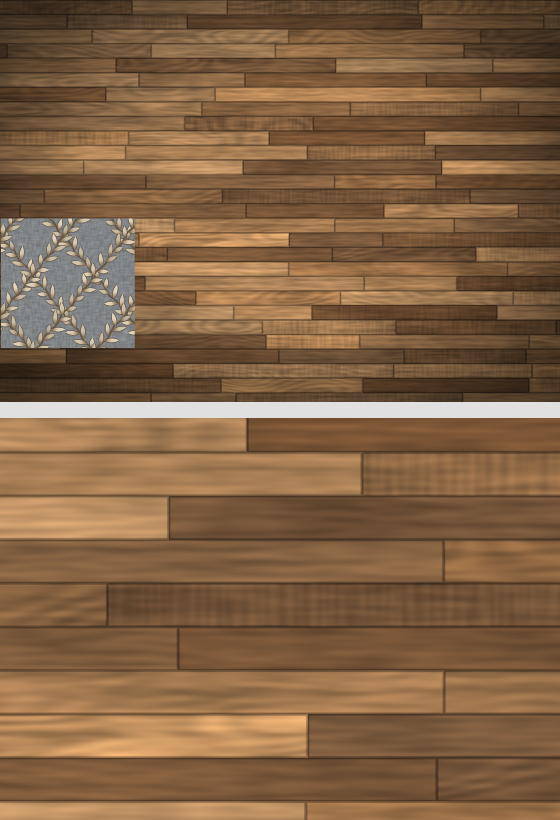
Top: the whole. Bottom: its middle third, enlarged.
A WebGL 1 fragment shader for this texture:

```glsl
precision highp float;
uniform vec2 u_resolution;

const float ROWS = 27.64;
const float PLANK_LENGTH = 0.417;
const vec3 WALNUT = vec3(0.43, 0.305, 0.20);
const vec3 OAK = vec3(0.75, 0.575, 0.39);
const vec3 FABRIC = vec3(0.505, 0.52, 0.53);
const vec3 LEAF_BASE = vec3(0.55, 0.45, 0.32);
const vec3 LEAF_TIP = vec3(0.84, 0.79, 0.69);
const vec3 STEM = vec3(0.40, 0.34, 0.27);

float hash(vec2 p) {
  vec3 q = fract(vec3(p.xyx) * 0.1031);
  q += dot(q, q.yzx + 33.33);
  return fract((q.x + q.y) * q.z);
}

float cornerSlope(vec2 cell, vec2 offset) {
  float a = 6.2832 * hash(cell);
  return dot(vec2(cos(a), sin(a)), offset);
}

float gradientNoise(vec2 p) {
  vec2 i = floor(p), f = fract(p);
  vec2 w = f * f * f * (f * (f * 6.0 - 15.0) + 10.0);
  vec2 e = vec2(1.0, 0.0);
  float low = mix(cornerSlope(i, f), cornerSlope(i + e, f - e), w.x);
  float high = mix(cornerSlope(i + e.yx, f - e.yx), cornerSlope(i + 1.0, f - 1.0), w.x);
  return mix(low, high, w.y);
}

float buttJoint(float i, float row) {
  return i + 0.5 + 0.62 * (hash(vec2(i + 40.0, row * 3.7)) - 0.5);
}

// x: plank number in its row, y: distance to the nearest end joint
vec2 plankAt(float x, float row) {
  float c = x / PLANK_LENGTH + 9.0 * hash(vec2(row, 17.0));
  float i = floor(c);
  float joint = buttJoint(i, row);
  float gap = min(abs(c - joint), min(c - buttJoint(i - 1.0, row), buttJoint(i + 1.0, row) - c));
  return vec2(i + step(joint, c), gap * PLANK_LENGTH);
}

vec3 woodColor(vec2 p, vec2 id) {
  float tone = hash(id + 5.3);
  vec2 g = p + 30.0 * vec2(hash(id + 11.0), hash(id + 23.0));
  float streak = gradientNoise(g * vec2(5.0, 130.0));
  float fibre = gradientNoise(g * vec2(24.0, 190.0));
  float cloud = gradientNoise(g * vec2(7.0, 22.0));
  float swirl = gradientNoise(g * vec2(5.0, 18.0));
  float rings = sin(34.0 * swirl + 190.0 * g.y);
  float figured = smoothstep(0.45, 0.9, hash(id + 31.0));
  float sawn = step(0.65, hash(id + 47.0));
  float ticks = gradientNoise(g * vec2(150.0, 14.0)) * sawn;
  vec3 c = mix(WALNUT, OAK, smoothstep(-0.1, 1.0, tone));
  c *= 1.0 + 0.22 * streak + 0.16 * fibre + 0.20 * cloud + 0.07 * figured * rings + 0.14 * ticks;
  return c * mix(vec3(1.03, 0.99, 0.94), vec3(0.98, 1.0, 1.04), hash(id + 61.0));
}

vec3 floorColor(vec2 p, float px) {
  float y = (1.0 - p.y) * ROWS;
  float row = floor(y);
  vec2 plank = plankAt(p.x, row);
  float rowGap = min(fract(y), 1.0 - fract(y)) / ROWS;
  float seam = 1.0 - smoothstep(0.0004, 0.0012 + px, min(rowGap, plank.y));
  return woodColor(p, vec2(plank.x + 40.0, row)) * (1.0 - 0.35 * seam);
}

float vignette(vec2 uv) {
  float r = length((uv - 0.5) * vec2(1.35, 1.4));
  return 1.0 - 0.62 * smoothstep(0.3, 1.0, r);
}

// Paints one family of parallel leafy stems over the cloth
vec3 addStrands(vec3 cloth, vec2 p, vec2 normal, float spacing, float px) {
  float along = dot(p, vec2(-normal.y, normal.x) * sign(normal.x));
  float line = dot(p, normal) / spacing;
  float id = floor(line + 0.5);
  float across = (line - id) * spacing;
  float bend = 0.003 * sin(along * 98.0 + id);
  vec3 c = mix(cloth, STEM, 1.0 - smoothstep(0.001, 0.001 + px, abs(across - bend)));
  float pitch = 0.0155;
  float nearest = floor(along / pitch);
  for (int k = -3; k <= 1; k++) {
    float n = nearest + float(k);
    float vary = hash(vec2(n + 80.0, id + 90.0 + 7.0 * normal.y));
    float side = mod(n, 2.0) * 2.0 - 1.0;
    float angle = side * mix(0.4, 0.95, vary);
    vec2 q = vec2(along - n * pitch, across);
    vec2 dir = vec2(cos(angle), sin(angle));
    float t = dot(q, dir) / mix(0.026, 0.038, fract(vary * 7.0));
    float u = clamp(t, 0.0, 1.0);
    float edge = abs(dot(q, vec2(-dir.y, dir.x))) - 0.019 * u * (1.0 - u);
    float inside = step(0.0, t) * step(t, 1.0);
    c = mix(c, STEM, 0.7 * inside * (1.0 - smoothstep(0.0, 0.001 + px, edge - 0.0006)));
    vec3 leaf = mix(LEAF_BASE, LEAF_TIP, smoothstep(0.0, 0.55, t)) * mix(0.88, 1.06, vary);
    c = mix(c, leaf, inside * (1.0 - smoothstep(-0.5 * px, 0.5 * px, edge)));
  }
  return c;
}

vec3 fabricColor(vec2 p, float px) {
  float weave = gradientNoise(p * vec2(190.0, 60.0)) + gradientNoise(p * vec2(50.0, 200.0));
  vec3 cloth = FABRIC * (1.0 + 0.13 * weave);
  vec2 q = p - vec2(0.0815, 0.315);
  vec2 slope = 1.0 / vec2(0.154, 0.192);
  float spacing = 1.0 / length(slope);
  cloth = addStrands(cloth, q, slope * spacing, spacing, px);
  return addStrands(cloth, q, slope * vec2(1.0, -1.0) * spacing, spacing, px);
}

void main() {
  float px = 1.0 / u_resolution.y;
  vec2 p = gl_FragCoord.xy * px;
  vec3 color = floorColor(p, px) * vignette(gl_FragCoord.xy / u_resolution);

  // Fabric swatch lying on the floor
  vec2 d = abs(p - vec2(0.1685, 0.2955)) - vec2(0.1665, 0.161);
  float swatch = 1.0 - smoothstep(-0.5 * px, 0.5 * px, max(d.x, d.y));
  color = mix(color, fabricColor(p, px), swatch);
  gl_FragColor = vec4(color, 1.0);
}
```
